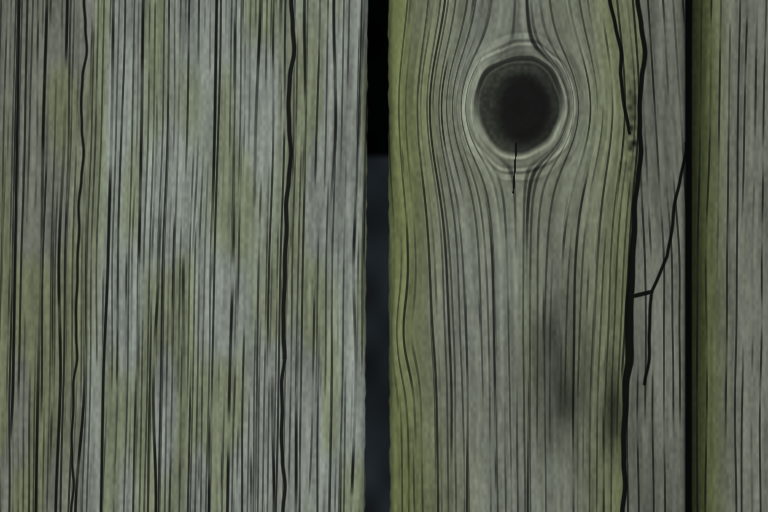
Reproduce this texture procedurally as a Shadertoy shader.

```glsl
// Weathered grey-green planks with split grain, a dark gap and a round knot.

const vec2 KNOT = vec2(1.014, 0.79);
const vec2 KNOT_SIZE = vec2(0.088, 0.098);
const vec2 GAP = vec2(0.714, 0.758);
const float SEAM = 1.345;
const float CONTRAST = 0.62;
const vec3 SILVER = vec3(0.505, 0.535, 0.505);
const vec3 DRIFT = vec3(0.39, 0.405, 0.365);
const vec3 MOSS = vec3(0.385, 0.42, 0.265);
const vec3 PITCH = vec3(0.045, 0.052, 0.048);

// Main split, top to bottom, and the branch beside it
const vec2 SPLIT[6] = vec2[6](vec2(1.248, 1.02), vec2(1.257, 0.87), vec2(1.25, 0.74),
    vec2(1.232, 0.42), vec2(1.226, 0.27), vec2(1.215, -0.02));
const vec2 BRANCH[4] = vec2[4](vec2(1.338, 0.72), vec2(1.305, 0.5), vec2(1.274, 0.43), vec2(1.262, 0.25));

float hash(vec2 p) {
    vec3 q = fract(p.xyx * 0.1031);
    q += dot(q, q.yzx + 33.33);
    return fract((q.x + q.y) * q.z);
}

float noise(vec2 p) {
    vec2 i = floor(p), f = fract(p);
    f = f * f * (3.0 - 2.0 * f);
    return mix(mix(hash(i), hash(i + vec2(1, 0)), f.x),
               mix(hash(i + vec2(0, 1)), hash(i + 1.0), f.x), f.y);
}

float blob(vec2 p, vec2 centre, vec2 size) {
    vec2 q = (p - centre) / size;
    return exp(-dot(q, q));
}

float edge(float d) {
    return smoothstep(-1.0, 1.0, d * iResolution.y);
}

// Line between two points
float groove(vec2 p, vec2 a, vec2 b, float width) {
    vec2 d = b - a;
    float t = clamp(dot(p - a, d) / dot(d, d), 0.0, 1.0);
    return edge(width - length(p - a - t * d));
}

// Broken hairline cracks, one per column of grain
float checks(vec2 g, float cell, float width) {
    float id = floor(g.x / cell);
    float drift = 0.4 * hash(vec2(id, 5)) + 0.25 * noise(vec2(id * 3.7, g.y * 4.0));
    float d = abs(g.x - (id + 0.18 + drift) * cell);
    float run = mix(noise(vec2(id * 7.3, g.y * 2.6 + id)), noise(vec2(id * 5.1, g.y * 13.0)), 0.3);
    return smoothstep(0.37, 0.62, run) * (1.0 - smoothstep(width * 0.3, width + 0.7 / iResolution.y, d));
}

// Fibres stretched along the plank, with specks of wear
vec3 fibres(vec3 col, vec2 g, vec2 p) {
    float n = 0.34 * noise(g * vec2(150, 7)) + 0.26 * noise(g * vec2(70, 3))
            + 0.18 * noise(g * vec2(210, 32)) + 0.22 * noise(p * vec2(190, 100));
    return col * (1.0 + CONTRAST * (n - 0.47));
}

vec3 leftPlank(vec2 p, vec2 w) {
    vec2 g = vec2(p.x - 0.02 * p.y + 0.005 * noise(p * vec2(6, 4)), p.y);
    float pale = smoothstep(0.1, 0.22, p.x) * (0.6 + 0.4 * noise(p * vec2(9, 3)));
    vec3 col = mix(DRIFT, SILVER, pale);
    col = mix(col, MOSS, 0.45 * smoothstep(0.45, 0.8, noise(g * vec2(28, 5))));
    float dark = max(checks(g, 0.047, 0.0032), 0.8 * checks(g + 0.31, 0.021, 0.002));
    dark = max(dark, 0.55 * checks(g + 0.73, 0.01, 0.0016));
    dark = max(dark, groove(w, vec2(0.168, 1), vec2(0.139, 0), 0.0025));
    dark = max(dark, groove(w, vec2(0.573, 1), vec2(0.553, 0.3), 0.0042));
    dark = max(dark, groove(w, vec2(0.553, 0.3), vec2(0.553, 0), 0.0035));
    col = mix(fibres(col, g, p), PITCH, 0.88 * dark);
    return col * (1.0 - 0.35 * smoothstep(0.704, 0.716, p.x));
}

vec3 knotPlank(vec2 p) {
    // Grain flows around the knot and a small whorl by the rim
    vec2 q = (p - KNOT) / KNOT_SIZE;
    float r = length(q);
    vec2 g = vec2(KNOT.x + (p.x - KNOT.x) * (1.0 - 1.0 / max(r * r, 1.0)), p.y);
    g.x += 0.016 * blob(p, vec2(0.79, 0.34), vec2(0.035, 0.09)) + 0.008 * noise(p * 5.0);
    float moss = 0.75 * (1.0 - smoothstep(0.76, 0.9, p.x))
               + 0.45 * smoothstep(1.12, 1.22, p.x) + 0.3 * noise(g * vec2(25, 3));
    vec3 col = mix(SILVER, DRIFT, 0.35 + 0.5 * noise(p * vec2(7, 4)));
    col = fibres(mix(col, MOSS, min(moss, 0.9)), g, p);
    float dark = max(0.7 * checks(g, 0.03, 0.0022), 0.45 * checks(g + 0.41, 0.013, 0.0016));
    col = mix(col, PITCH, dark * smoothstep(1.0, 1.3, r));
    col *= 1.0 - 0.38 * blob(p, vec2(1.09, 0.25), vec2(0.06, 0.17)) * (0.5 + noise(p * vec2(40, 14)));
    col *= 1.0 - 0.55 * blob(p, vec2(1.197, 0.2), vec2(0.018, 0.09));

    // Knot: outer rings, stained face, dark heart, rim and drying crack
    float d = r + 0.12 * (noise(q * 2.5 + 7.0) - 0.5);
    float rings = noise(vec2(d * 16.0, 3.0 + q.x * 0.8));
    col *= 1.0 + 0.6 * (1.0 - smoothstep(1.2, 1.75, r)) * (rings - 0.5);
    vec3 stain = vec3(0.185, 0.2, 0.175) * (0.65 + 0.4 * rings + 0.3 * noise(p * 150.0));
    float heart = smoothstep(0.95, 0.5, length((q - vec2(0.12, -0.05)) / vec2(0.85, 1)));
    stain = mix(stain, vec3(0.078), 0.85 * heart);
    col = mix(col, stain, 1.0 - smoothstep(0.86, 1.0, d));
    float rim = 1.0 - smoothstep(0.02, 0.08, abs(d - 0.98));
    col = mix(col, PITCH, 0.7 * rim * smoothstep(-0.5, 0.6, q.y));
    col = mix(col, PITCH, 0.8 * groove(q, vec2(-0.06, -0.7), vec2(-0.13, -1.7), 0.02));
    return col * (0.6 + 0.4 * smoothstep(0.757, 0.775, p.x));
}

// Narrow plank with leaning grain
vec3 plainWood(vec3 col, vec2 p, float lean) {
    vec2 g = vec2(p.x + lean * (p.y * p.y + 0.3 * noise(p * 6.0)), p.y);
    return mix(fibres(col, g, p), PITCH, 0.68 * checks(g, 0.018, 0.0018));
}

void mainImage(out vec4 fragColor, in vec2 fragCoord) {
    vec2 p = fragCoord / iResolution.xy * vec2(1.5, 1);
    vec2 w = p + vec2(0.009 * (noise(vec2(p.y * 20.0, 4)) - 0.5), 0);

    // Split and its branches
    float splitX = SPLIT[0].x, dark = groove(w, SPLIT[3], BRANCH[2], 0.004);
    float wide = 0.0045 + 0.004 * blob(p, vec2(1.23, 0.36), vec2(0.1, 0.16));
    for (int i = 0; i < 5; i++) {
        vec2 a = SPLIT[i], b = SPLIT[i + 1];
        splitX = mix(splitX, b.x, clamp((a.y - p.y) / (a.y - b.y), 0.0, 1.0));
        dark = max(dark, groove(w, a, b, wide));
        if (i < 3) dark = max(dark, groove(w, BRANCH[i], BRANCH[i + 1], 0.003));
    }
    dark = max(dark, groove(w, vec2(1.195, 1), SPLIT[2] - vec2(0.02, 0), 0.0035));
    dark = max(dark, blob(p, vec2(1.236, 0.74), vec2(0.014, 0.1)) * noise(p * 100.0));

    // Planks right of the gap
    vec3 strip = DRIFT * (0.85 + 0.25 * noise(p * vec2(20, 4)));
    vec3 col = mix(knotPlank(p), plainWood(strip, p, 0.035), edge(w.x - splitX));
    col = mix(col, PITCH, 0.95 * dark);
    col *= 1.0 - 0.65 * smoothstep(SEAM - 0.018, SEAM, p.x);
    vec3 last = mix(MOSS * 0.85, DRIFT, smoothstep(1.37, 1.44, p.x));
    last *= mix(0.42, 1.0, smoothstep(1.352, 1.395, p.x));
    col = mix(col, plainWood(last, p, -0.01), edge(p.x - SEAM));
    col = mix(col, PITCH * 0.5, 1.0 - smoothstep(0.004, 0.009, abs(p.x - SEAM)));

    // Gap: black above, faint blue ground below
    vec2 rims = GAP + vec2(0.006, -0.004) * (p.y - 0.5) + 0.003 * noise(vec2(p.y * 60.0, 8));
    vec3 ground = vec3(0.105, 0.125, 0.14) * (0.65 + 0.6 * noise(p * vec2(25, 14)));
    ground *= 1.0 - 0.95 * smoothstep(0.685, 0.705, p.y);
    col = mix(ground, col, edge(p.x - rims.y));
    fragColor = vec4(mix(leftPlank(p, w), col, edge(p.x - rims.x)), 1);
}
```
